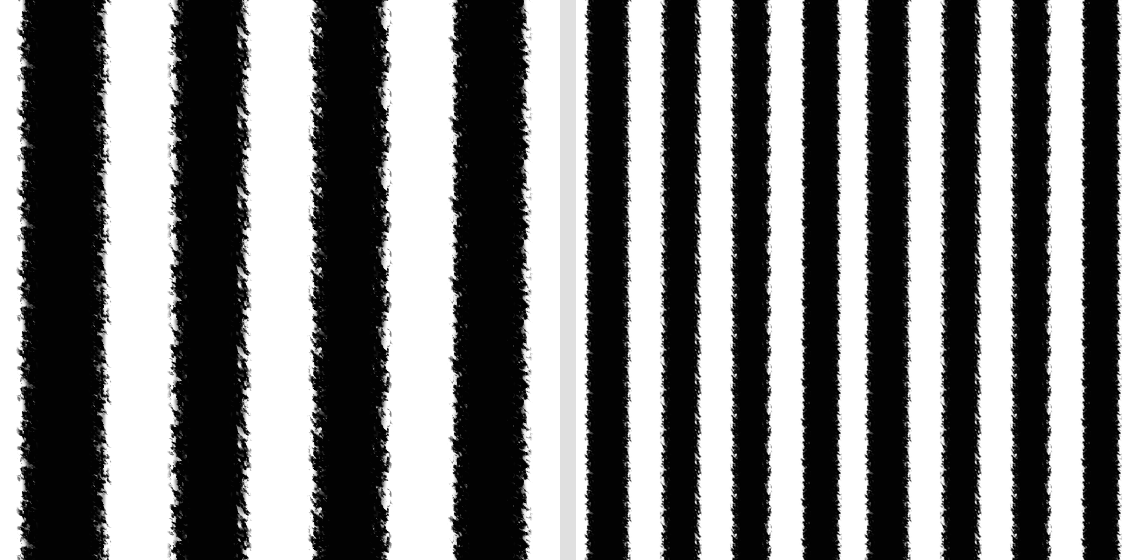
Left, the tile; right, the same tile 2 across and 2 down.
This pattern is drawn by a three.js fragment shader. Its source:

```glsl
varying vec2 vUv;

float hash(vec2 p) {
  return fract(sin(dot(p, vec2(12.9898, 78.233))) * 43758.5453);
}

// Value noise that wraps after a whole number of cells
float wrapNoise(vec2 p, vec2 period, float seed) {
  vec2 cell = floor(p);
  vec2 f = fract(p);
  f = f * f * (3.0 - 2.0 * f);
  vec2 lo = mod(cell, period) + seed;
  vec2 hi = mod(cell + 1.0, period) + seed;
  return mix(mix(hash(lo), hash(vec2(hi.x, lo.y)), f.x),
             mix(hash(vec2(lo.x, hi.y)), hash(hi), f.x), f.y);
}

// Bristle grain from coarse tufts down to fine specks
float bristleGrain(vec2 p) {
  vec2 period = vec2(48.0, 7.0);
  float sum = 0.0;
  for (int i = 0; i < 4; i++) {
    float weight = i == 0 ? 0.15 : i == 3 ? 0.2 : 0.325;
    sum += weight * wrapNoise(p * period, period, 3.7 * float(i));
    period *= 2.0;
  }
  return sum;
}

// Distance inside the nearest of four stripes; the first is wider
float stripeDepth(float x) {
  float index = floor(x * 4.0);
  float first = 1.0 - step(0.5, index);
  float centre = (index + 0.5) / 4.0 - 0.0104 * first;
  return 0.0622 + 0.0098 * first - abs(x - centre);
}

void main() {
  // Seven repeats up, sheared so the bristle marks slant
  vec2 brush = vec2(vUv.x, vUv.y * 7.0 + vUv.x * 3.0);
  float depth = stripeDepth(vUv.x);

  // Ragged edge, fading out a short way beyond the stripe
  float grain = bristleGrain(brush) - 0.5;
  float ink = smoothstep(-0.007, 0.007, depth + 0.068 * grain);
  ink *= smoothstep(-0.016, -0.004, depth);

  // Gaps in the ink turn grey towards the stripe's core
  vec2 tonePeriod = vec2(96.0, 14.0);
  float tone = wrapNoise(brush * tonePeriod, tonePeriod, 21.3);
  float gap = mix(1.0, 0.1 + 0.85 * tone, smoothstep(-0.005, 0.008, depth));

  // Faint dust beyond the fringe
  vec2 dustPeriod = vec2(196.0, 35.0);
  float dust = smoothstep(0.7, 0.95, wrapNoise(brush * dustPeriod, dustPeriod, 9.1));
  dust *= 0.4 * smoothstep(0.03, 0.008, depth) * tone;

  float shade = mix(gap, 0.006 + dust, ink);
  gl_FragColor = vec4(vec3(shade), 1.0);
}
```
